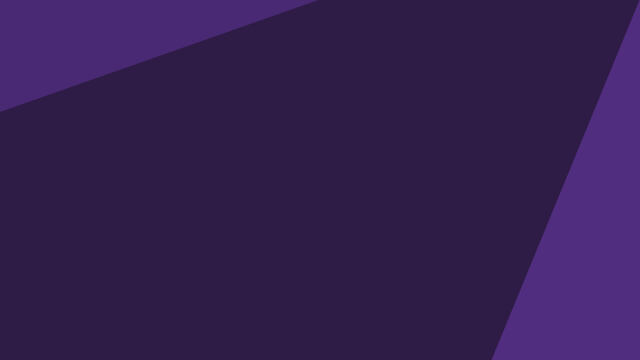
Write a WebGL 1 fragment shader that draws this background.

```glsl
precision highp float;
// Dark violet field with two flat, lighter corner wedges cut by slanted edges.

uniform vec2 u_resolution;

const vec3 FIELD_COLOR = vec3(0.180, 0.106, 0.275);
const vec3 UPPER_WEDGE_COLOR = vec3(0.286, 0.161, 0.451);
const vec3 RIGHT_WEDGE_COLOR = vec3(0.318, 0.176, 0.502);

// Edge end points, as fractions of the canvas
const vec2 UPPER_EDGE_START = vec2(0.0, 0.689);
const vec2 UPPER_EDGE_END = vec2(0.4975, 1.0);
const vec2 RIGHT_EDGE_START = vec2(0.9993, 1.0);
const vec2 RIGHT_EDGE_END = vec2(0.768, 0.0);

const float EDGE_SOFTNESS = 0.5; // half width of the smoothed edge, in pixels

// Signed pixel distance to a line, positive on the left of start -> end
float lineDistance(vec2 point, vec2 start, vec2 end) {
  vec2 origin = start * u_resolution;
  vec2 direction = normalize(end * u_resolution - origin);
  return dot(point - origin, vec2(-direction.y, direction.x));
}

// Smoothed coverage of the half plane left of the line
float wedgeCoverage(vec2 point, vec2 start, vec2 end) {
  float distanceToEdge = lineDistance(point, start, end);
  return clamp(0.5 + 0.5 * distanceToEdge / EDGE_SOFTNESS, 0.0, 1.0);
}

void main() {
  vec2 point = gl_FragCoord.xy;
  float upperWedge = wedgeCoverage(point, UPPER_EDGE_START, UPPER_EDGE_END);
  float rightWedge = wedgeCoverage(point, RIGHT_EDGE_START, RIGHT_EDGE_END);

  // Lay the wedges over the field
  vec3 color = mix(FIELD_COLOR, UPPER_WEDGE_COLOR, upperWedge);
  color = mix(color, RIGHT_WEDGE_COLOR, rightWedge);
  gl_FragColor = vec4(color, 1.0);
}
```
